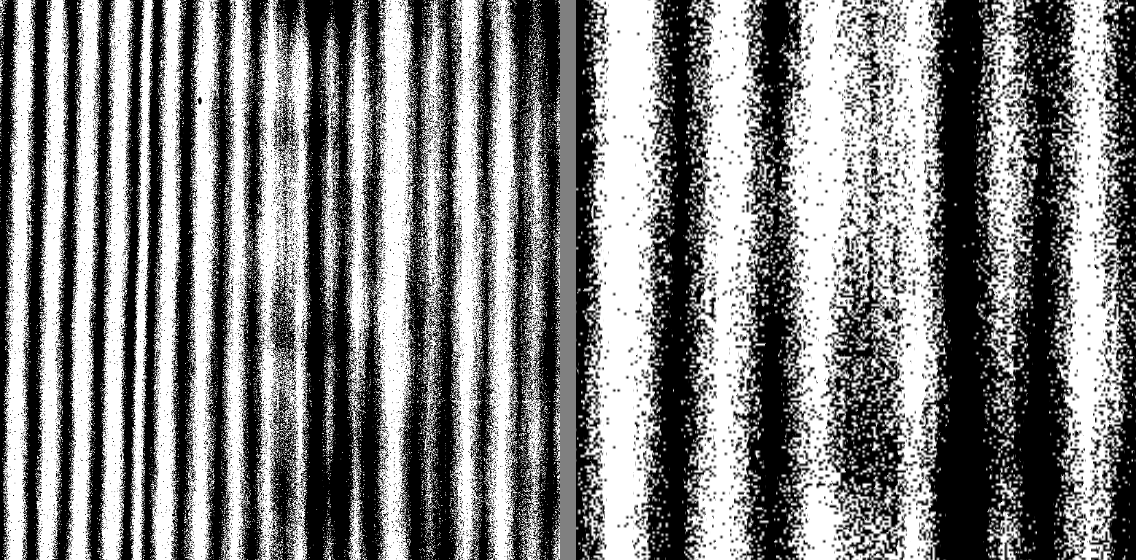
Left: the whole. Right: its middle third, enlarged.
This texture is drawn by a three.js fragment shader. Its source:

```glsl
// Grainy black and white vertical stripes, like a worn photocopy of corrugated metal.
varying vec2 vUv;

const vec3 INK = vec3(0.0);
const vec3 PAPER = vec3(1.0);
const float STRIPE_PITCH = 0.0576;     // about 17 stripes across
const float FIRST_STRIPE = 0.0065;     // centre of the leftmost dark stripe
const float LEAN_LEFT = 0.018;
const float LEAN_RIGHT = 0.006;
const float DARK_HALF_WIDTH = 0.205;   // in stripe pitches
const float WIDTH_VARIATION = 0.07;
const float SOFT_LEFT = 0.30;          // edge spread, in stripe pitches
const float SOFT_RIGHT = 0.54;
const float GRAIN_CELLS = 768.0;
const float STREAK_AMOUNT = 0.30;
const float CLOUD_AMOUNT = 0.30;
const float MAX_WHITE = 0.99;
const vec2 BLOT_CENTRE = vec2(0.357, 0.820);
const vec2 BLOT_RADIUS = vec2(0.0035, 0.0075);

float hash(vec2 p) {
  vec3 q = fract(vec3(p.xyx) * 0.1031);
  q += dot(q, q.yzx + 33.33);
  return fract((q.x + q.y) * q.z);
}

float noise(vec2 p) {
  vec2 i = floor(p);
  vec2 f = fract(p);
  f = f * f * (3.0 - 2.0 * f);
  return mix(mix(hash(i), hash(i + vec2(1.0, 0.0)), f.x),
             mix(hash(i + vec2(0.0, 1.0)), hash(i + vec2(1.0, 1.0)), f.x), f.y);
}

// Soft bumps used to place local shading
float band(float x, float centre, float radius) {
  float d = (x - centre) / radius;
  return exp(-d * d);
}

float patchAt(vec2 p, vec2 centre, vec2 radius) {
  vec2 d = (p - centre) / radius;
  return exp(-dot(d, d));
}

// Stripe coordinate: dark stripes are centred on whole numbers
float stripePhase(vec2 uv) {
  float lean = mix(LEAN_LEFT, LEAN_RIGHT, smoothstep(0.25, 0.5, uv.x));
  float wobble = 0.004 * (noise(vec2(uv.x * 9.0, uv.y * 5.0)) - 0.5);
  float x = uv.x - lean * (uv.y - 0.5) + wobble;
  float spacing = 0.40 * smoothstep(0.237, 0.271, x)
                - 0.14 * smoothstep(0.33, 0.39, x)
                + 0.30 * smoothstep(0.52, 0.66, x)
                - 0.36 * smoothstep(0.67, 0.74, x)
                - 0.20 * smoothstep(0.78, 0.92, x);
  return (x - FIRST_STRIPE) / STRIPE_PITCH + spacing;
}

// Uneven toner: positive values darken
float wear(vec2 uv) {
  float shade = 0.28 * band(uv.x, 0.575, 0.030)
              + 0.28 * band(uv.x, 0.775, 0.022)
              + 0.32 * band(uv.x, 0.960, 0.024)
              + 0.16 * band(uv.x, 0.340, 0.014)
              - 0.30 * band(uv.x, 0.510, 0.010)
              - 0.25 * band(uv.x, 0.703, 0.022);
  shade += 0.42 * patchAt(uv, vec2(0.64, 0.12), vec2(0.17, 0.18));
  shade += 0.25 * patchAt(uv, vec2(0.55, 0.39), vec2(0.10, 0.04));
  shade += 0.20 * patchAt(uv, vec2(0.54, 0.76), vec2(0.09, 0.03));
  shade += 0.45 * patchAt(uv, vec2(0.57, 1.00), vec2(0.17, 0.07));
  shade += 0.25 * patchAt(uv, vec2(0.95, 0.95), vec2(0.07, 0.12));
  // Faint horizontal scan lines
  shade -= 0.20 * band(uv.y, 0.283, 0.002) * smoothstep(0.65, 0.75, uv.x);
  shade -= 0.12 * band(uv.y, 0.688, 0.002) * smoothstep(0.35, 0.45, uv.x);
  return shade;
}

// Chance that a grain is white
float whiteness(vec2 uv) {
  float phase = stripePhase(uv);
  float stripe = floor(phase + 0.5);
  float dist = abs(phase - stripe);
  float aged = smoothstep(0.22, 0.55, uv.x);
  float halfWidth = DARK_HALF_WIDTH + WIDTH_VARIATION * (hash(vec2(stripe, 7.0)) - 0.5);
  float tone = 0.5 + (dist - halfWidth) / mix(SOFT_LEFT, SOFT_RIGHT, aged);
  tone = min(tone, mix(1.25, 1.0, aged)) - wear(uv);
  float streak = noise(uv * vec2(260.0, 14.0)) - 0.5;
  float cloud = noise(uv * vec2(22.0, 9.0) + 31.0) - 0.5;
  tone += STREAK_AMOUNT * streak + CLOUD_AMOUNT * mix(0.4, 1.0, aged) * cloud;
  return min(smoothstep(0.0, 1.0, tone), MAX_WHITE);
}

// Binary grains blended smoothly between cell centres
float grain(vec2 uv, float level) {
  vec2 p = uv * GRAIN_CELLS - 0.5;
  vec2 cell = floor(p);
  vec2 f = p - cell;
  float sum = 0.0;
  for (int j = 0; j < 2; j++) {
    for (int i = 0; i < 2; i++) {
      vec2 corner = vec2(float(i), float(j));
      vec2 weight = mix(1.0 - f, f, corner);
      sum += weight.x * weight.y * step(hash(cell + corner + 17.0), level);
    }
  }
  return sum;
}

void main() {
  float light = grain(vUv, whiteness(vUv));
  // Single ink blot
  float blot = length((vUv - BLOT_CENTRE) / BLOT_RADIUS);
  light *= smoothstep(0.7, 1.1, blot);
  gl_FragColor = vec4(mix(INK, PAPER, light), 1.0);
}
```
